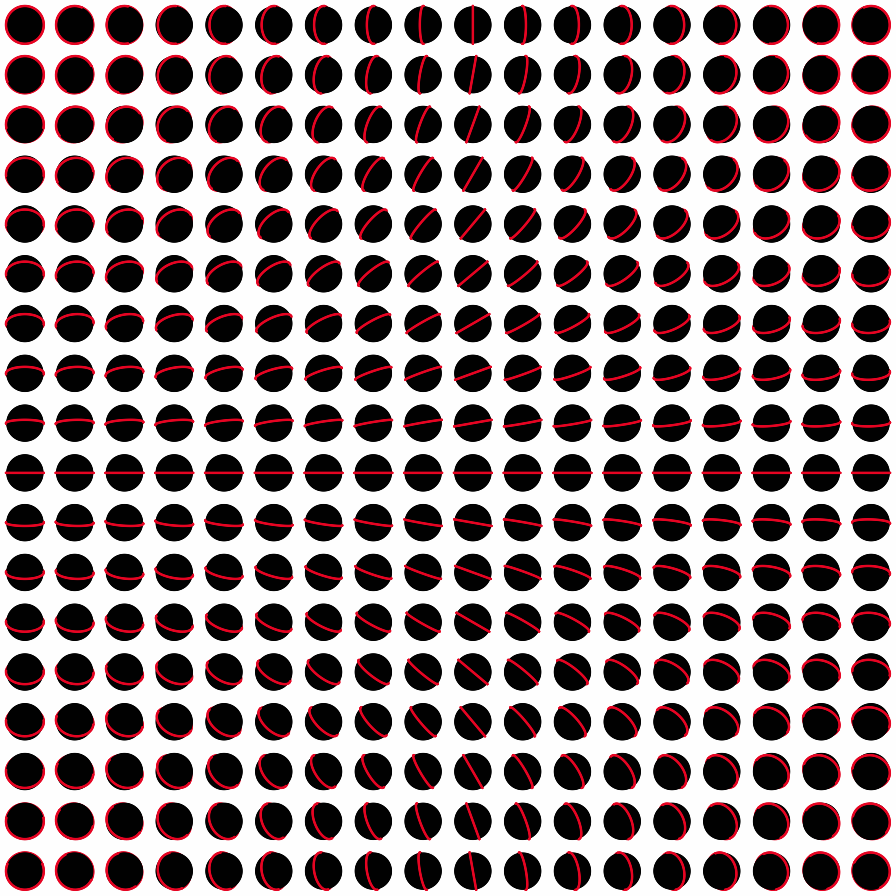
Reproduce this pattern procedurally as a Shadertoy shader.

```glsl
// An 18 by 18 grid of black balls, each belted by a thin red ring.
// The row tilts the ring in the plane and the column turns it about the
// vertical axis, ten degrees per cell; the far side hides behind the ball.

float segmentDistance(vec2 p, vec2 a, vec2 b) {
    vec2 pa = p - a, ba = b - a;
    float h = clamp(dot(pa, ba) / max(dot(ba, ba), 1e-8), 0.0, 1.0);
    return length(pa - ba * h);
}

float coverage(float d, float pixel) {
    return 1.0 - smoothstep(-0.5 * pixel, 0.5 * pixel, d);
}

// Nearest distances to the ring: x for the near part, y for the hidden part
vec2 ringDistances(vec2 p, float tilt, float turn) {
    vec3 axisA = 0.38 * vec3(cos(tilt) * cos(turn), sin(tilt), -cos(tilt) * sin(turn));
    vec3 axisB = 0.38 * vec3(sin(turn), 0.0, cos(turn));
    vec2 nearest = vec2(1.0);
    vec3 previous = axisA;
    for (int i = 1; i <= 64; i++) {
        float angle = radians(360.0) * float(i) / 64.0;
        vec3 current = axisA * cos(angle) + axisB * sin(angle);
        float d = segmentDistance(p, previous.xy, current.xy);
        if (previous.z + current.z > -0.05) nearest.x = min(nearest.x, d);
        else nearest.y = min(nearest.y, d);
        previous = current;
    }
    return nearest;
}

void mainImage(out vec4 fragColor, in vec2 fragCoord) {
    // Grid cell and its ring angles
    vec2 grid = 18.0 * fragCoord / iResolution.xy;
    vec2 cell = floor(grid);
    vec2 p = fract(grid) - 0.5;
    float pixel = 18.0 / min(iResolution.x, iResolution.y);
    float turn = radians(10.0 * (cell.x - 9.0));
    float tilt = radians(10.0 * (cell.y - 8.0));

    // Layers from back to front
    vec3 red = vec3(0.9, 0.015, 0.135);
    vec2 ring = ringDistances(p, tilt, turn) - 0.026;
    vec3 color = vec3(0.995);
    color = mix(color, red, coverage(ring.y, pixel));
    color = mix(color, vec3(0.005), coverage(length(p) - 0.377, pixel));
    color = mix(color, red, coverage(ring.x, pixel));
    fragColor = vec4(color, 1.0);
}
```
